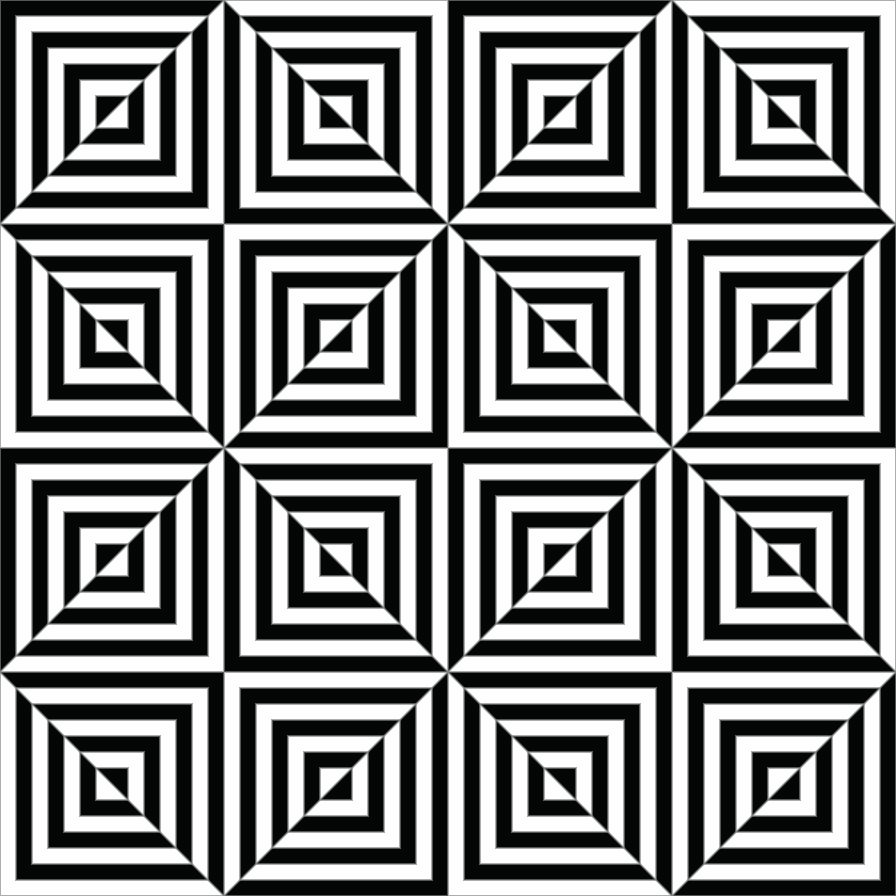
This pattern is drawn by a WebGL 2 fragment shader. Its source:

```glsl
#version 300 es
precision highp float;
// Op-art grid of concentric squares, each split along a diagonal into inverted black and white halves.

uniform vec2 u_resolution;
out vec4 fragColor;

const float CELLS = 4.0;             // squares across and down
const float RINGS = 7.0;             // bands from a square's border to its centre
const float EDGE_SOFTNESS = 0.0016;  // half width of an edge, in canvas units
const vec3 INK = vec3(0.015, 0.025, 0.025);
const vec3 PAPER = vec3(0.995);

// Signed distance to the nearest band edge, in bands: positive on even bands.
float bandDistance(float depth) {
    float toEdge = 0.5 - abs(fract(depth) - 0.5);
    return mod(floor(depth), 2.0) < 0.5 ? toEdge : -toEdge;
}

// Soft sign: -1 to 1 across an edge.
float softSign(float dist, float halfWidth) {
    return clamp(dist / halfWidth, -1.0, 1.0);
}

void main() {
    float canvasSize = min(u_resolution.x, u_resolution.y);
    vec2 grid = gl_FragCoord.xy / canvasSize * CELLS;
    vec2 local = 2.0 * fract(grid) - 1.0;
    float halfCell = 0.5 / CELLS;
    float softness = max(EDGE_SOFTNESS, 0.5 / canvasSize);

    // The corner whose outermost band is inked turns with the cell parity.
    vec2 inkCorner = 1.0 - 2.0 * mod(floor(grid).yx, 2.0);

    // Nested square bands; the clamp keeps the central square solid.
    float depth = RINGS * (1.0 - max(abs(local.x), abs(local.y)));
    float bandDist = bandDistance(min(depth, RINGS - 0.5)) * halfCell / RINGS;

    // The diagonal inverts the bands on its far side.
    float diagonalDist = dot(local, inkCorner) * inversesqrt(2.0) * halfCell;

    float ink = 0.5 + 0.5 * softSign(bandDist, softness) * softSign(diagonalDist, softness);
    fragColor = vec4(mix(PAPER, INK, ink), 1.0);
}
```
